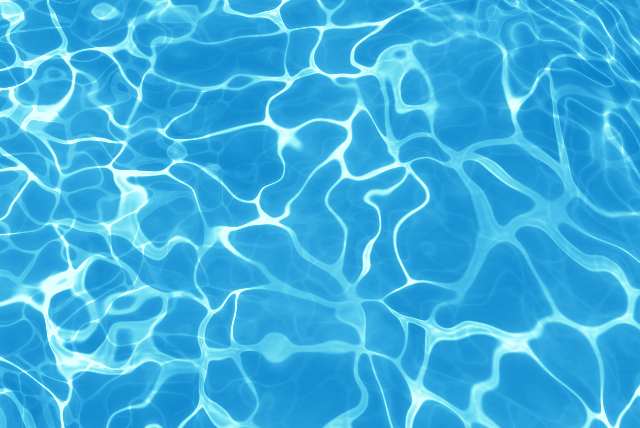
This texture is drawn by a Shadertoy shader. Its source:

```glsl
vec2 hash2(vec2 p) {
    vec3 q = fract(p.xyx * vec3(0.1031, 0.1030, 0.0973));
    q += dot(q, q.yzx + 33.33);
    return fract((q.xx + q.yz) * q.zy);
}

// Two independent smooth value noises, each in 0..1
vec2 noise2(vec2 p) {
    vec2 cell = floor(p), f = fract(p);
    f = f * f * f * (f * (f * 6.0 - 15.0) + 10.0);
    vec2 low = mix(hash2(cell), hash2(cell + vec2(1, 0)), f.x);
    vec2 high = mix(hash2(cell + vec2(0, 1)), hash2(cell + vec2(1, 1)), f.x);
    return mix(low, high, f.y);
}

// Cell network: x = rounded distance to an edge, y = distance to a junction
vec2 network(vec2 p) {
    vec2 cell = floor(p), f = fract(p), nearest = vec2(0), home = vec2(0);
    float best = 9.0;
    for (int j = -1; j <= 1; j++)
    for (int i = -1; i <= 1; i++) {
        vec2 g = vec2(i, j);
        vec2 r = g + 0.05 + 0.9 * hash2(cell + g) - f;
        if (dot(r, r) < best) { best = dot(r, r); nearest = r; home = g; }
    }
    float sum = 0.0, first = 9.0, second = 9.0;
    for (int j = -2; j <= 2; j++)
    for (int i = -2; i <= 2; i++) {
        vec2 g = home + vec2(i, j);
        if (i == 0 && j == 0) continue;
        vec2 r = g + 0.05 + 0.9 * hash2(cell + g) - f;
        float d = dot(0.5 * (r + nearest), normalize(r - nearest));
        sum += exp(-22.0 * d);
        second = min(second, max(first, d));
        first = min(first, d);
    }
    return vec2(-log(sum) / 22.0, second);
}

// Light threads that swell into pale ribbons with brighter rims
float caustic(vec2 p) {
    vec2 edge = network(p);
    vec2 vary = noise2(p * 1.3 + 40.0);
    float width = 0.008 + 0.2 * pow(vary.x, 5.0);
    float body = 1.0 - smoothstep(width, width + 0.04, edge.x);
    body *= 1.0 - 0.4 * smoothstep(0.0, 0.06, width - edge.x);
    float glow = exp(-8.0 * max(edge.x, 0.0));
    float spark = exp(-16.0 * max(edge.y, 0.0));
    return body * mix(0.2, 0.85, vary.y) + 0.28 * glow + 0.5 * spark * vary.y;
}

float ridge(float n, float sharpness) {
    return pow(1.0 - abs(2.0 * n - 1.0), sharpness);
}

vec3 waterColor(float tone) {
    vec3 ramp[7] = vec3[7](
        vec3(0.07, 0.54, 0.80), vec3(0.13, 0.60, 0.84), vec3(0.20, 0.67, 0.88),
        vec3(0.28, 0.75, 0.92), vec3(0.40, 0.84, 0.94), vec3(0.59, 0.95, 0.98),
        vec3(0.88, 1.00, 1.00));
    vec3 color = ramp[0] + 0.2 * min(tone, 0.0);
    for (int i = 1; i < 7; i++)
        color = mix(color, ramp[i], clamp(tone * 5.0 - float(i - 1), 0.0, 1.0));
    return color;
}

void mainImage(out vec4 fragColor, in vec2 fragCoord) {
    vec2 uv = fragCoord / iResolution.y;
    float left = 1.0 - smoothstep(0.1, 0.75, uv.x);
    float right = smoothstep(0.7, 1.4, uv.x);
    float corner = smoothstep(1.75, 2.25, uv.x + uv.y);

    // Perspective towards the top, diagonal stretch on the right
    vec2 flow = vec2(0.6, -0.8);
    vec2 p = vec2(uv.x, uv.y * (0.9 + 0.3 * uv.y));
    p -= flow * dot(p - vec2(0.9, 0.4), flow) * 0.4 * right;

    // Surface waves bend the network
    vec2 swell = noise2(p * 5.0) - 0.5;
    vec2 chop = noise2(p * 14.0 + 7.0) - 0.5;
    vec2 bent = p * 6.5 + 1.3 * swell + 0.4 * chop;

    // Soft water body with faint wisps
    float tone = 0.26 * noise2(bent * 0.6 + 11.0).x + 0.14 * noise2(bent * 2.2).y - 0.08;
    tone += 0.14 * ridge(noise2(bent * 1.2 + 1.5 * chop + 23.0).x, 7.0);
    tone += 0.05 * (noise2(uv * vec2(90.0, 130.0)).x - 0.5);

    // Main threads, then a finer and fainter layer
    tone += caustic(bent) * (1.0 - 0.45 * corner);
    vec2 fine = p * vec2(9.0, 11.0) + 1.6 * swell.yx + 0.8 * chop.yx + 60.0;
    tone += caustic(fine) * (0.1 + 0.35 * left + 0.15 * corner);

    // Choppy diagonal reflections in the far corner
    vec2 streak = vec2(dot(uv, vec2(0.8, -0.6)) * 8.0, dot(uv, vec2(0.6, 0.8)) * 26.0);
    vec2 ripple = noise2(streak + 3.0 * swell + 1.2 * chop);
    tone += corner * (0.65 * ridge(ripple.x, 6.0) - 0.2 * ripple.y);

    fragColor = vec4(waterColor(tone), 1.0);
}
```
